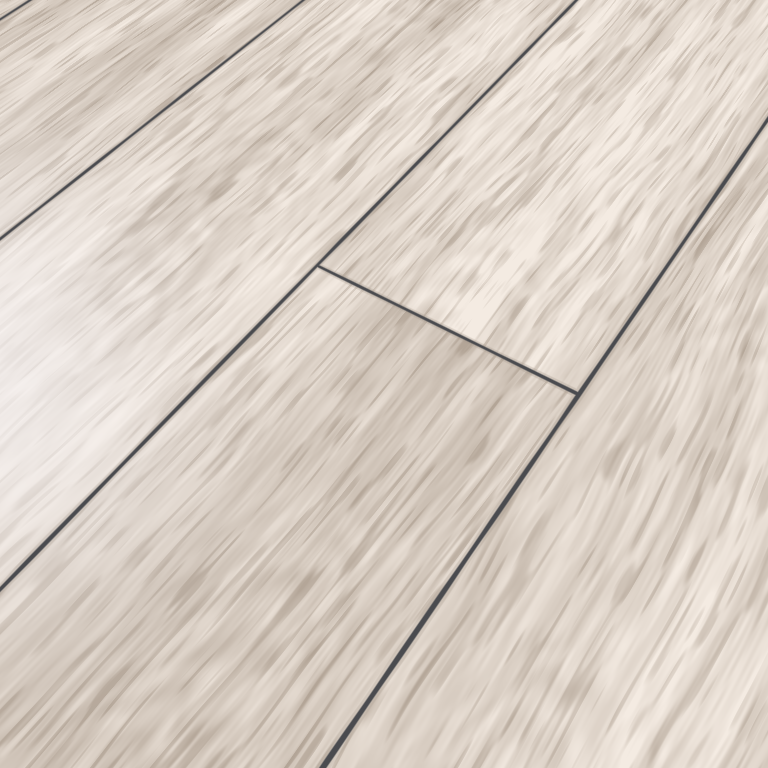
A Shadertoy shader for this texture:

```glsl
// Pale oak floor planks with dark seams, seen at a slant under a soft window sheen.

// Perspective: both vanishing points lie on the horizon line
const float HORIZON = 2.22;
const float VANISH_ALONG = 1.944;
const float VANISH_ACROSS = -2.764;
const float SEAM_RATIO = 0.978;    // where the central seam lies
const float PLANK_RATIO = 0.2915;  // plank width in perspective units
const float JOINT_RATIO = 2.029;   // where the central end joint lies
const float ALONG_SCALE = 2.31;    // makes both axes count plank widths

// Layout, in plank widths
const float PLANK_LENGTH = 7.0;
const float STAGGER = PLANK_LENGTH / 3.0;
const float SEAM_HALF = 0.0066;
const float BEVEL_HALF = 0.015;

// Colours
const vec3 OAK_LIGHT = vec3(0.955, 0.920, 0.885);
const vec3 OAK_DARK = vec3(0.700, 0.645, 0.590);
const vec3 SEAM_COLOR = vec3(0.290, 0.295, 0.310);
const vec3 BEVEL_COLOR = vec3(0.660, 0.610, 0.560);
const vec3 SHEEN_COLOR = vec3(0.970, 0.955, 0.955);

// Sheen
const vec2 SHEEN_CENTER = vec2(-0.02, 0.50);
const vec2 SHEEN_SIZE = vec2(0.25, 0.28);
const float SHEEN_STRENGTH = 0.75;

float hash(vec2 p) {
    vec3 h = fract(p.xyx * vec3(0.1031, 0.1030, 0.0973));
    h += dot(h, h.yzx + 33.33);
    return fract((h.x + h.y) * h.z);
}

float noise(vec2 p) {
    vec2 cell = floor(p), f = fract(p);
    f = f * f * (3.0 - 2.0 * f);
    return mix(mix(hash(cell), hash(cell + vec2(1, 0)), f.x),
               mix(hash(cell + vec2(0, 1)), hash(cell + vec2(1, 1)), f.x), f.y);
}

float fbm(vec2 p) {
    float sum = 0.0, amp = 0.5;
    for (int i = 0; i < 4; i++) {
        sum += amp * noise(p);
        p = p * 2.03 + 17.1;
        amp *= 0.5;
    }
    return sum / 0.9375;
}

// Floor coordinates: x across the planks, y along them
vec2 floorPlane(vec2 uv) {
    float depth = HORIZON - uv.y;
    return vec2((SEAM_RATIO - (VANISH_ALONG - uv.x) / depth) / PLANK_RATIO,
                ((uv.x - VANISH_ACROSS) / depth - JOINT_RATIO) * ALONG_SCALE);
}

// Arched growth rings down the heart of a plank
float cathedral(vec2 p, float seed) {
    float side = p.x - 0.35 - 0.3 * seed;
    float rings = p.y + 5.0 * side * side + 0.35 * fbm(p * vec2(9.0, 3.0) + seed * 40.0);
    float patchy = smoothstep(0.3, 0.65, noise(vec2(p.y * 0.9, seed * 50.0)));
    return sin(rings * 32.0) * exp(-14.0 * side * side) * patchy;
}

// Darkness of the wood, 0 pale to 1 dark
float grain(vec2 p, vec2 id) {
    float seed = hash(id + 71.0);
    float tone = fract(0.12 - 0.27 * id.x + 0.42 * id.y);
    vec2 q = p + 37.0 * vec2(seed, hash(id + 19.0));
    q.x += 0.12 * (noise(q * vec2(2.0, 0.8)) - 0.5) + 0.02 * noise(q * vec2(5.0, 3.0));

    float bands = fbm(q * vec2(7.0, 0.6));
    float streaks = noise(q * vec2(48.0, 2.5));
    float fibres = noise(q * vec2(125.0, 9.0));
    float pores = smoothstep(0.58, 0.88, noise(q * vec2(88.0, 6.0) + 5.3));

    return 0.31 + 0.38 * (tone - 0.45) + 0.7 * (bands - 0.5) + 0.36 * (streaks - 0.5)
         + 0.24 * (fibres - 0.5) + 0.36 * pores + 0.08 * cathedral(p, seed);
}

// Smooth-edged line about zero distance
float line(float dist, float halfWidth, float blur) {
    return 1.0 - smoothstep(halfWidth - blur, halfWidth + blur, dist);
}

void mainImage(out vec4 fragColor, in vec2 fragCoord) {
    vec2 uv = fragCoord / iResolution.xy;
    vec2 pos = floorPlane(uv);
    vec2 blur = 0.7 * fwidth(pos);

    // Plank under this point
    float column = floor(pos.x);
    float along = (pos.y - column * STAGGER) / PLANK_LENGTH;
    vec2 id = vec2(column, floor(along));
    vec2 local = vec2(fract(pos.x), fract(along) * PLANK_LENGTH);
    vec3 color = mix(OAK_LIGHT, OAK_DARK, clamp(grain(local, id), 0.0, 1.0));

    // Window sheen washes out the grain
    vec2 away = (uv - SHEEN_CENTER) / SHEEN_SIZE;
    color = mix(color, SHEEN_COLOR, SHEEN_STRENGTH * exp(-dot(away, away)));

    // Seams with a slightly uneven bevel
    vec2 edge = min(local, vec2(1.0, PLANK_LENGTH) - local);
    float wear = 0.85 + 0.3 * noise(pos * 6.0);
    float bevel = max(line(edge.x, BEVEL_HALF * wear, blur.x), line(edge.y, BEVEL_HALF * wear, blur.y));
    float seam = max(line(edge.x, SEAM_HALF * wear, blur.x), line(edge.y, SEAM_HALF * wear, blur.y));
    color = mix(color, BEVEL_COLOR, 0.35 * bevel);
    color = mix(color, SEAM_COLOR, seam);

    fragColor = vec4(color, 1.0);
}
```
